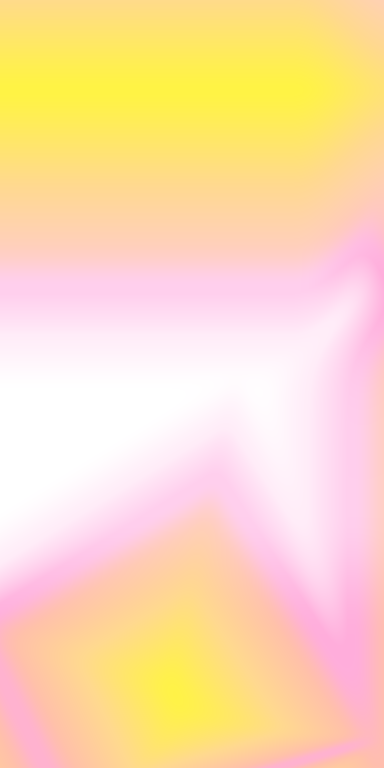
Write a WebGL 2 fragment shader that draws this background.

```glsl
#version 300 es
precision highp float;
// Soft pastel gradient: a yellow band, a white glow and a tilted yellow diamond.
uniform vec2 u_resolution;
out vec4 outColor;

const vec3 YELLOW = vec3(1.0, 0.96, 0.25);
const vec3 APRICOT = vec3(1.0, 0.85, 0.56);
const vec3 PEACH = vec3(1.0, 0.81, 0.75);
const vec3 PINK = vec3(1.0, 0.81, 0.93);
const vec3 BLUSH = vec3(1.0, 0.92, 0.97);
const vec3 WHITE = vec3(1.0);
const vec3 DEEP_PEACH = vec3(1.0, 0.75, 0.67);
const vec3 DEEP_PINK = vec3(1.0, 0.68, 0.86);

float softMin(float a, float b, float k) {
    float h = max(k - abs(a - b), 0.0) / k;
    return min(a, b) - 0.25 * h * h * k;
}

float softMax(float a, float b, float k) {
    return -softMin(-a, -b, k);
}

// Reflects a level back down once it passes the crest.
float foldLevel(float level, float crest) {
    return softMin(level, 2.0 * crest - level, 0.1);
}

float bell(float x, float center, float width) {
    float d = (x - center) / width;
    return exp(-d * d);
}

// Level 0 is yellow, 1 is white; depth strengthens the pinks.
vec3 palette(float level, float depth) {
    vec3 peach = mix(PEACH, DEEP_PEACH, depth);
    vec3 pink = mix(PINK, DEEP_PINK, depth);
    vec3 color = mix(YELLOW, APRICOT, clamp(level / 0.3, 0.0, 1.0));
    color = mix(color, peach, clamp((level - 0.3) / 0.22, 0.0, 1.0));
    color = mix(color, pink, smoothstep(0.5, 0.64, level));
    color = mix(color, BLUSH, clamp((level - 0.66) / 0.14, 0.0, 1.0));
    return mix(color, WHITE, smoothstep(0.76, 1.0, level));
}

// Horizontal band that bends away at the right edge.
float bandLevel(vec2 p) {
    float d = p.y - 0.234;
    float bend = 0.2 * smoothstep(0.76, 1.05, p.x);
    return sqrt(d * d + 0.0009) / 0.78 - 0.02 + bend;
}

// Four sloping faces around the diamond center.
float diamondLevel(vec2 p, vec2 center) {
    vec2 q = p - center;
    float upperLeft = dot(q, vec2(-0.523, -0.852)) / 0.625;
    float upperRight = dot(q, vec2(0.837, -0.549)) / 0.625;
    float lowerLeft = foldLevel(dot(q, vec2(-0.9, 0.44)) / 0.625, 0.62);
    float slope = max(dot(q, vec2(0.278, 0.96)) / 0.28, 0.0);
    float lowerRight = foldLevel(0.6 * slope * slope, 0.62);
    float upper = softMax(upperLeft, upperRight, 0.06);
    float lower = softMax(lowerLeft, lowerRight, 0.06);
    return softMax(upper, lower, 0.08);
}

// Peach rim along the right side, pinker beside the band.
float rimLevel(vec2 p) {
    return 0.53 + 1.37 * (1.0 - p.x) + 0.14 * bell(p.y, 0.768, 0.14);
}

float pinkDepth(vec2 p) {
    float low = smoothstep(1.34, 1.66, p.y);
    float side = smoothstep(0.78, 1.0, p.x) * bell(p.y, 0.75, 0.2);
    return max(low, side);
}

void main() {
    // Canvas units: width is 1, height is 2, measured downward.
    vec2 uv = gl_FragCoord.xy / u_resolution;
    vec2 p = vec2(uv.x, 2.0 * (1.0 - uv.y));

    float diamond = diamondLevel(p, vec2(0.443, 1.784));
    float level = softMin(diamond, rimLevel(p), 0.1);
    level = softMin(level, bandLevel(p), 0.08);
    outColor = vec4(palette(max(level, 0.0), pinkDepth(p)), 1.0);
}
```
